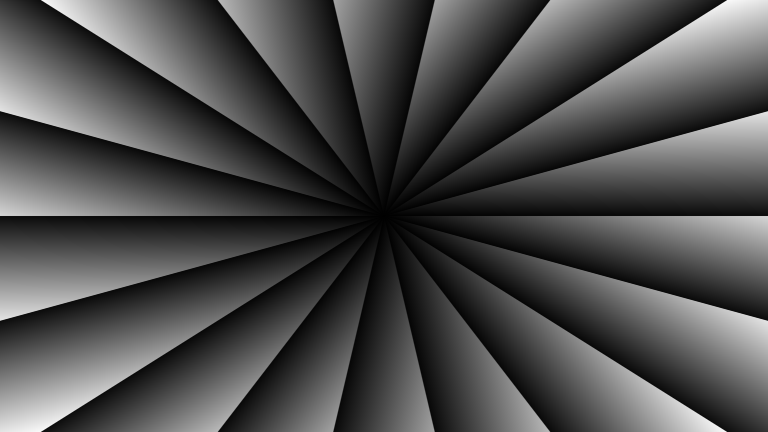
A Shadertoy shader for this background:

```glsl
// Eighteen grey fan blades turning about the middle of the canvas.
// Each blade is an angular sawtooth, brightening counterclockwise,
// scaled by distance so that the hub fades to black.

const float TAU = 6.2831853;
const float BLADES = 18.0;

// Sawtooth from 0 to 1 whose falling edge is softened by halfWidth.
float softSawtooth(float t, float halfWidth) {
    float edgeOffset = fract(t + 0.5) - 0.5;
    return edgeOffset + 1.0 - smoothstep(-halfWidth, halfWidth, edgeOffset);
}

void mainImage(out vec4 fragColor, in vec2 fragCoord) {
    // Centred coordinates, stretched to a 4:3 frame
    vec2 p = (fragCoord / iResolution.xy - 0.5) * vec2(4.0 / 3.0, 1.0);
    float radius = length(p);

    // Blade position, with an edge about one pixel wide
    float turn = atan(p.y, p.x + 1e-6) / TAU * BLADES;
    float pixelArc = BLADES / TAU / (iResolution.y * max(radius, 1e-4));
    float blade = softSawtooth(turn, clamp(0.6 * pixelArc, 0.001, 0.5));

    // Radial falloff towards the hub
    float grey = 1.26 * radius * mix(0.05, 1.0, blade);
    fragColor = vec4(vec3(clamp(grey, 0.0, 1.0)), 1.0);
}
```
